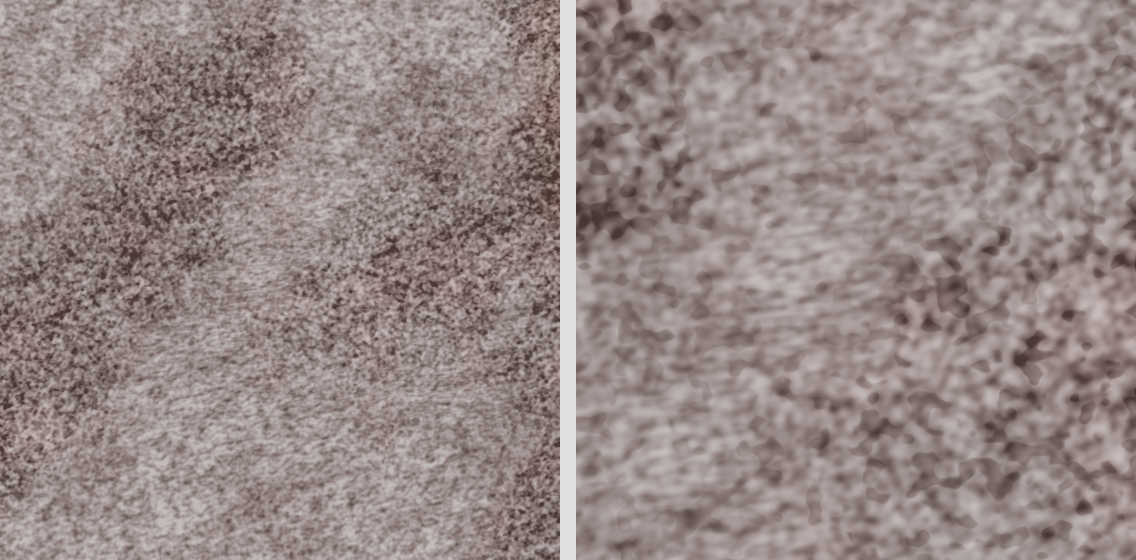
Left: the whole. Right: its middle third, enlarged.
Write a WebGL 2 fragment shader that draws this texture.

```glsl
#version 300 es
precision highp float;

uniform vec2 u_resolution;
out vec4 fragColor;

// Unit gradient for a lattice corner
vec2 cornerGradient(ivec2 cell) {
    uvec2 c = uvec2(cell + 4096);
    uint h = c.x * 1597u + c.y * 51749u;
    h = (h ^ (h >> 15)) * 73757u;
    h = (h ^ (h >> 13)) * 91193u;
    h ^= h >> 16;
    float angle = float(h & 65535u) * 6.28318 / 65536.0;
    return vec2(cos(angle), sin(angle));
}

float gradientNoise(vec2 p) {
    vec2 cell = floor(p);
    vec2 f = p - cell;
    ivec2 i = ivec2(cell);
    vec2 w = f * f * f * (f * (f * 6.0 - 15.0) + 10.0);
    float a = dot(cornerGradient(i), f);
    float b = dot(cornerGradient(i + ivec2(1, 0)), f - vec2(1.0, 0.0));
    float c = dot(cornerGradient(i + ivec2(0, 1)), f - vec2(0.0, 1.0));
    float d = dot(cornerGradient(i + ivec2(1, 1)), f - vec2(1.0, 1.0));
    return mix(mix(a, b, w.x), mix(c, d, w.x), w.y);
}

float fractalNoise(vec2 p, int octaves, float gain) {
    float sum = 0.0;
    float amplitude = 1.0;
    for (int i = 0; i < octaves; i++) {
        sum += amplitude * gradientNoise(p);
        p = mat2(1.9, 0.25, -0.25, 1.9) * p + 17.3;
        amplitude *= gain;
    }
    return sum;
}

vec2 rotate(vec2 p, float angle) {
    float c = cos(angle);
    float s = sin(angle);
    return vec2(c * p.x + s * p.y, c * p.y - s * p.x);
}

float band(float x, float center, float width) {
    float d = (x - center) / width;
    return exp(-d * d);
}

// Worn diagonal zones and a rough right margin
float wornMask(vec2 p) {
    vec2 warp = vec2(fractalNoise(p * 5.0, 3, 0.5), fractalNoise(p * 5.0 + 31.0, 3, 0.5));
    vec2 q = rotate(p + 0.08 * warp, 0.7);
    float upper = band(q.y, 0.19 + 0.2 * q.x, 0.16) * (1.0 - smoothstep(0.8, 1.1, q.x));
    float lower = band(q.y, -0.1, 0.16) * smoothstep(0.45, 0.85, q.x);
    float margin = smoothstep(0.82, 1.0, p.x + 0.1 * warp.x);
    float patches = fractalNoise(q * vec2(6.0, 12.0) + 9.0, 4, 0.7);
    return clamp(max(max(upper, lower), margin) + 0.45 * patches + 0.06, 0.0, 1.0);
}

// Tone ramp from dark umber to pale grey
vec3 stoneColor(float tone) {
    vec3 dark = vec3(0.35, 0.29, 0.28);
    vec3 middle = vec3(0.54, 0.48, 0.47);
    vec3 pale = vec3(0.70, 0.665, 0.66);
    vec3 low = mix(dark, middle, (tone - 0.35) / 0.19);
    vec3 high = mix(middle, pale, (tone - 0.54) / 0.16);
    return mix(low, high, smoothstep(0.52, 0.56, tone));
}

void main() {
    vec2 p = gl_FragCoord.xy / u_resolution;
    float worn = wornMask(p);

    // Short level fibres on smooth areas, round crumbs on worn ones
    float tilt = mix(0.3, -0.05, smoothstep(0.2, 0.7, p.y));
    float fibres = fractalNoise(rotate(p, tilt) * vec2(45.0, 70.0), 2, 0.75);
    float crumbs = fractalNoise(rotate(p, 0.5) * vec2(66.0, 76.0) + 53.0, 2, 0.8);
    float grit = gradientNoise(rotate(p, 0.9) * vec2(125.0, 135.0) + 13.0);
    float grain = mix(fibres, crumbs, smoothstep(0.0, 0.8, worn)) + 0.5 * grit;
    grain -= 0.3 * grain * grain;

    // Crisp dark pits gather where the surface is worn
    float clusters = fractalNoise(rotate(p, 0.3) * vec2(11.0, 17.0) + 71.0, 3, 0.75);
    float pitNoise = fractalNoise(p * vec2(62.0, 74.0) + 23.0, 2, 0.7) + 0.4 * clusters;
    float pits = smoothstep(0.1, 0.36, pitNoise) * mix(0.2, 1.0, worn);

    // Broad drifts of light and shade
    float drift = fractalNoise(rotate(p, 0.6) * vec2(3.0, 6.0) + 5.0, 3, 0.6);

    float tone = 0.663 - 0.125 * worn - 0.06 * clusters + 0.06 * drift;
    tone += grain * mix(0.19, 0.26, worn) - 0.16 * pits;
    tone = clamp(tone, 0.28, 0.76);

    // Faint rose and rust stains
    vec3 color = stoneColor(tone);
    float rose = worn * smoothstep(-0.2, 0.4, fractalNoise(p * 7.0 + 41.0, 2, 0.5));
    color += rose * vec3(0.02, -0.004, -0.004);
    float rust = smoothstep(0.9, 1.0, p.x) * smoothstep(0.4, 0.8, p.y);
    color += rust * vec3(0.01, -0.006, -0.02);

    fragColor = vec4(color, 1.0);
}
```
